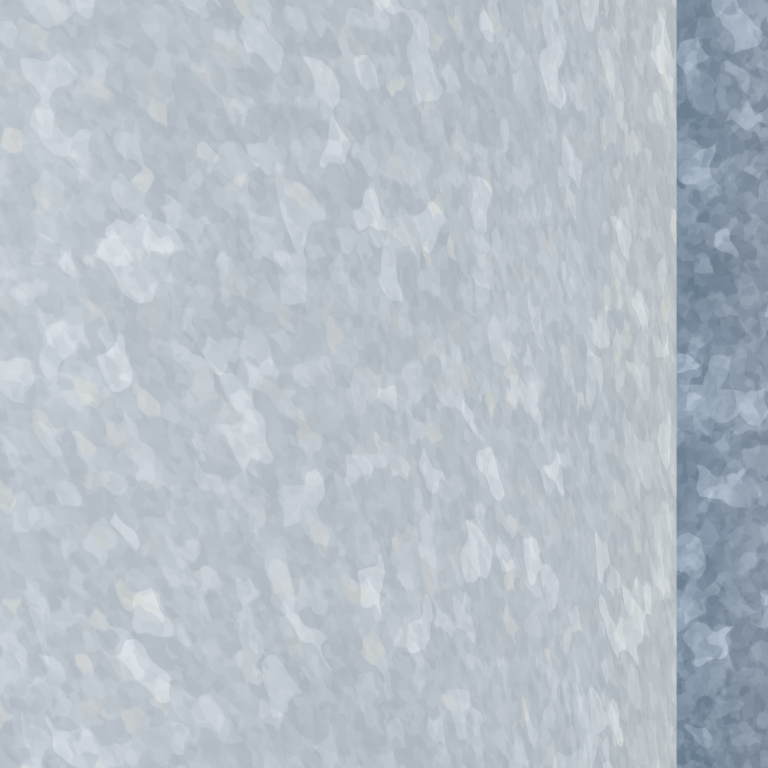
Write a Shadertoy shader that draws this texture.

```glsl
const vec3 SHEET_COLOR = vec3(0.732, 0.764, 0.794);
const vec3 SHADE_COLOR = vec3(0.500, 0.567, 0.640);
const vec3 RIM_COLOR   = vec3(0.748, 0.775, 0.788);
const vec3 FLAKE_TINT  = vec3(1.05, 1.0, 0.94);
const vec3 WARM_TINT   = vec3(0.020, 0.008, -0.016);
const float EDGE_X     = 0.881;  // where the curved sheet ends
const float EDGE_BLUR  = 0.0016;
const float WRAP       = 0.42;   // compression of flakes toward the edge
const float SLANT      = 0.30;
const float STRETCH    = 0.78;   // below one makes flakes taller
const float BIG_SCALE  = 25.0;   // flakes per canvas unit
const float MID_SCALE  = 44.0;
const float FINE_SCALE = 88.0;
const float BIG_GAIN   = 0.068;
const float MID_GAIN   = 0.062;
const float FINE_GAIN  = 0.042;
const float CLOUD_GAIN = 0.030;
const float SHADE_CONTRAST = 1.6;

float hash(vec2 p) {
    return fract(sin(dot(p, vec2(127.1, 311.7))) * 43758.5453);
}

vec2 hash2(vec2 p) {
    return vec2(hash(p), hash(p + 37.3));
}

float noise(vec2 p) {
    vec2 i = floor(p), f = fract(p);
    f = f * f * (3.0 - 2.0 * f);
    return mix(mix(hash(i), hash(i + vec2(1, 0)), f.x),
               mix(hash(i + vec2(0, 1)), hash(i + vec2(1, 1)), f.x), f.y);
}

// Soft-edged cells: x is the tone of the flake, y an independent random value
vec2 flakes(vec2 p, float softness) {
    vec2 warp = vec2(noise(p * 1.7), noise(p * 1.7 + 19.7)) - 0.5;
    p += 0.7 * warp;
    vec2 cell = floor(p), f = fract(p);
    vec2 total = vec2(0.0);
    float weightSum = 0.0;
    for (int j = -1; j <= 1; j++) {
        for (int i = -1; i <= 1; i++) {
            vec2 o = vec2(i, j);
            vec2 id = cell + o;
            float d = length(o + hash2(id) - f);
            float w = exp(-softness * d);
            total += w * hash2(id + 71.9);
            weightSum += w;
        }
    }
    return total / weightSum;
}

// Brightness offset in x, warmth in y
vec2 spangle(vec2 p) {
    vec2 big = flakes(p * BIG_SCALE, 24.0);
    vec2 mid = flakes(p * MID_SCALE + 13.0, 20.0);
    vec2 fine = flakes(p * FINE_SCALE + 57.0, 14.0);
    float bright = smoothstep(0.70, 0.98, big.x);
    float tone = BIG_GAIN * (bright - 0.14)
               + MID_GAIN * (mid.x * mid.x - 0.31)
               + FINE_GAIN * (fine.x - 0.5);
    float warmth = smoothstep(0.7, 0.95, mid.y) * smoothstep(0.5, 0.9, mid.x);
    return vec2(tone, warmth);
}

void mainImage(out vec4 fragColor, in vec2 fragCoord) {
    vec2 uv = fragCoord / iResolution.xy;

    // Curved light sheet: flakes narrow as the surface turns away
    float turn = min(uv.x / EDGE_X, 1.0);
    float wrapped = uv.x + WRAP * pow(turn, 4.0);
    vec2 sheetPos = vec2(wrapped + SLANT * uv.y, uv.y * STRETCH);
    vec2 sheetGrain = spangle(sheetPos);
    float cloud = noise(sheetPos * 6.0) * 0.6 + noise(sheetPos * 14.0 + 8.0) * 0.4 - 0.5;
    vec3 sheet = SHEET_COLOR + CLOUD_GAIN * cloud * vec3(1.0, 0.8, 0.7);
    sheet += 0.020 * (1.0 - smoothstep(0.0, 0.45, uv.x));
    sheet = mix(sheet, RIM_COLOR, 0.75 * smoothstep(0.84, 1.0, turn));
    sheet += sheetGrain.x * FLAKE_TINT + sheetGrain.y * WARM_TINT;

    // Flat shaded strip behind the edge
    vec2 shadePos = vec2(uv.x * 1.15, uv.y) + 4.7;
    vec2 shadeGrain = spangle(shadePos);
    float shadeCloud = noise(shadePos * 9.0) - 0.5;
    vec3 shade = SHADE_COLOR + vec3(0.050, 0.038, 0.028) * smoothstep(EDGE_X, 1.0, uv.x);
    shade += CLOUD_GAIN * 1.6 * shadeCloud;
    shade += SHADE_CONTRAST * shadeGrain.x * FLAKE_TINT;

    float side = smoothstep(EDGE_X - EDGE_BLUR, EDGE_X + EDGE_BLUR, uv.x);
    fragColor = vec4(clamp(mix(sheet, shade, side), 0.0, 1.0), 1.0);
}
```
